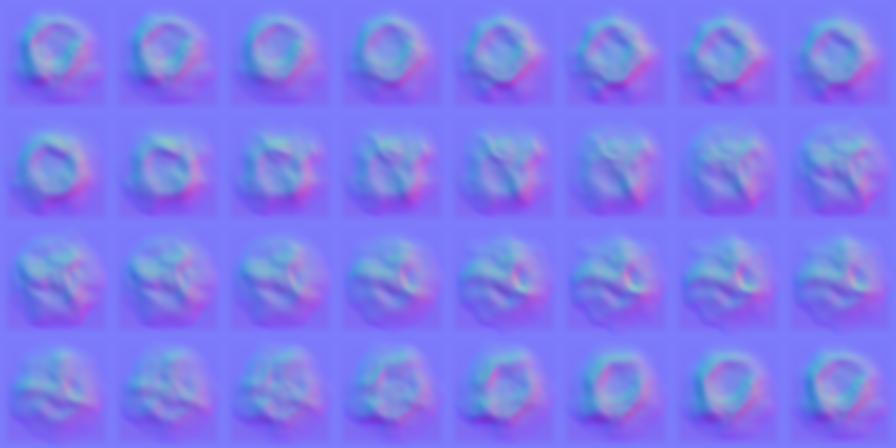
Reproduce this texture map procedurally as a Shadertoy shader.

```glsl
// Flipbook normal map: an 8 x 4 sheet of soft smoke puffs that evolve and loop.
// Each frame is a height field (dome, drifting ring, three arms, billows);
// its slope is encoded as a tangent-space normal, with blue dulled in the smoke.
#define GRID vec2(8.0, 4.0)
#define DOME_HEIGHT 0.030
#define DOME_TILT 1.0
#define STRAND_HEIGHT 0.033
#define STRAND_WIDTH 0.080
#define RING_RADIUS 0.22
#define BILLOW_HEIGHT 0.026
#define BILLOW_SCALE 6.5
#define LOOP_STEPS 6
#define SMOKE_DULLING 0.13
#define SHADE_TINT vec3(0.012, -0.070, -0.030)
#define FLAT_COLOR vec3(0.485, 0.485, 0.985)

const float TAU = 6.2831853;

float hash(ivec3 c) {
    uvec3 u = uvec3(c);
    uint h = u.x * 1597u + u.y * 51749u + u.z * 7919u + 977u;
    h = (h ^ (h >> 15)) * 73471u;
    h = (h ^ (h >> 13)) * 95279u;
    return float((h ^ (h >> 16)) & 65535u) / 65535.0;
}

// Value noise, periodic along z so that the last frame meets the first
float loopNoise(vec3 p) {
    ivec3 cell = ivec3(floor(p));
    vec3 f = fract(p);
    f = f * f * f * (f * (f * 6.0 - 15.0) + 10.0);
    float sum = 0.0;
    for (int i = 0; i < 8; i++) {
        ivec3 corner = ivec3(i & 1, (i >> 1) & 1, i >> 2);
        vec3 w = mix(1.0 - f, f, vec3(corner));
        ivec3 q = cell + corner;
        q.z = q.z % LOOP_STEPS;
        sum += w.x * w.y * w.z * hash(q);
    }
    return sum;
}

float segmentDistance(vec2 p, vec2 a, vec2 b) {
    vec2 ab = b - a;
    return length(p - a - ab * clamp(dot(p - a, ab) / dot(ab, ab), 0.0, 1.0));
}

float strand(float d) {
    return exp(-d * d / (STRAND_WIDTH * STRAND_WIDTH));
}

// Union of two soft strands without a crease
float blend(float a, float b) {
    return 1.0 - (1.0 - a) * (1.0 - b);
}

// Puff coverage with a lobed, soft rim
float puffBody(vec2 p, float phase) {
    float lobes = loopNoise(vec3(p * 6.0 + 20.0, phase * float(LOOP_STEPS))) - 0.5;
    return 1.0 - smoothstep(0.18, 0.47, length(p) + 0.09 * lobes);
}

// Ring fades into three arms and back over one loop
float strands(vec2 p, float phase) {
    float a = phase * TAU;
    float armWeight = smoothstep(-0.3, 0.7, -cos(a + 0.25 * sin(a) - 0.5));
    vec2 center = 0.06 * vec2(-sin(a), cos(a));
    vec2 q = (p - center) * vec2(1.0, 0.95);
    float ring = strand(length(q) - RING_RADIUS);
    float bar = strand(segmentDistance(p, center + vec2(-0.30, -0.22), center + vec2(0.32, -0.08)));
    float arms = 0.0;
    vec2 hub = vec2(0.01, -0.01);
    for (int i = 0; i < 3; i++) {
        float angle = -0.75 + float(i) * 1.68 - 0.45 * sin(a);
        vec2 tip = hub + 0.32 * vec2(cos(angle), sin(angle));
        arms = blend(arms, strand(segmentDistance(p, hub, tip)));
    }
    return mix(blend(ring, 0.7 * bar), blend(arms, 0.35 * ring), armWeight);
}

float puffHeight(vec2 p, float phase) {
    float z = phase * float(LOOP_STEPS);
    vec2 warp = vec2(loopNoise(vec3(p * 5.0 + 40.0, z)),
                     loopNoise(vec3(p * 5.0 + 60.0, z))) - 0.5;
    float billow = loopNoise(vec3(p * BILLOW_SCALE + 80.0, z))
                 + 0.2 * loopNoise(vec3(p * BILLOW_SCALE * 2.0 + 100.0, z)) - 0.6;
    float dome = DOME_HEIGHT * (1.0 - DOME_TILT * p.y);
    return puffBody(p, phase) * (dome + STRAND_HEIGHT * strands(p + 0.12 * warp, phase)
                               + BILLOW_HEIGHT * billow);
}

void mainImage(out vec4 fragColor, in vec2 fragCoord) {
    // Frames run left to right, from the top row down
    vec2 sheet = fragCoord / iResolution.xy * GRID;
    vec2 cell = floor(sheet);
    vec2 p = fract(sheet) - 0.5;
    float frame = cell.x + (GRID.y - 1.0 - cell.y) * GRID.x;
    float phase = frame / (GRID.x * GRID.y);

    // Slope by wide central differences, which also softens creases
    vec2 e = vec2(0.028, 0.0);
    vec2 slope = vec2(puffHeight(p + e.xy, phase) - puffHeight(p - e.xy, phase),
                      puffHeight(p + e.yx, phase) - puffHeight(p - e.yx, phase)) / (2.0 * e.x);
    vec3 normal = normalize(vec3(-slope, 1.0));

    // Encode, then dull the blue where the smoke is thick
    vec3 color = FLAT_COLOR + 0.5 * (normal - vec3(0.0, 0.0, 1.0));
    float body = puffBody(p, phase);
    float thick = body * (0.6 + 0.5 * strands(p, phase));
    color.b -= SMOKE_DULLING * thick;
    color.rg += vec2(0.015, 0.05) * thick;

    // Violet shade spreading around and below each puff
    vec2 window = 1.0 - smoothstep(0.38, 0.5, abs(p));
    float below = 1.0 - smoothstep(-0.25, 0.35, p.y);
    color += SHADE_TINT * (1.0 - body) * window.x * window.y * (0.2 + 0.8 * below);
    fragColor = vec4(clamp(color, 0.0, 1.0), 1.0);
}
```
